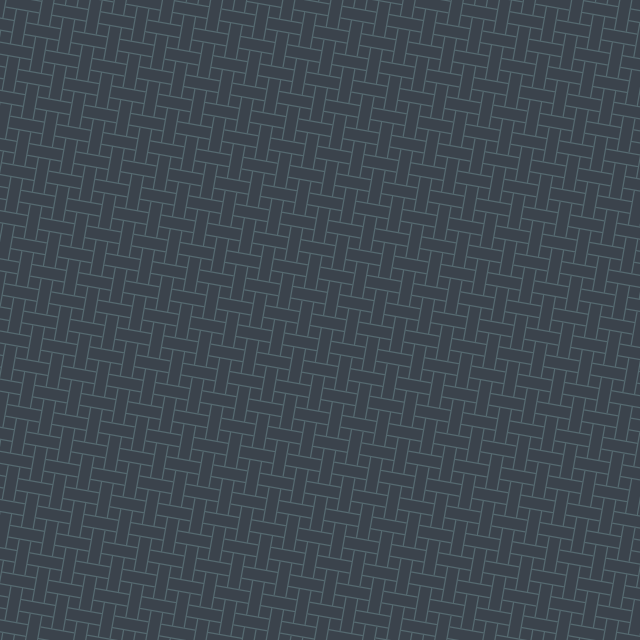
Write a three.js fragment shader that draws this pattern.

```glsl
varying vec2 vUv;

const float CELLS_ACROSS = 27.0;
const float TILT = radians(10.0);
const float JOINT_WIDTH = 0.052; // in cells
const vec3 BRICK_COLOR = vec3(0.231, 0.263, 0.300);
const vec3 JOINT_COLOR = vec3(0.335, 0.415, 0.440);

vec2 rotate(vec2 p, float angle) {
  float c = cos(angle);
  float s = sin(angle);
  return vec2(c * p.x + s * p.y, c * p.y - s * p.x);
}

// Distance to the nearest joint of a weave of 1.5 x 0.5 bricks and small squares
float weaveJointDistance(vec2 p) {
  vec2 cell = floor(p + 0.5);
  vec2 local = abs(p - cell);

  // Bricks alternate between lying and standing, like a checkerboard
  bool lying = mod(cell.x + cell.y, 2.0) > 0.5;
  vec2 q = lying ? local : local.yx;

  float longSide = abs(q.y - 0.25);
  float crossingSide = length(vec2(q.x - 0.25, max(0.25 - q.y, 0.0)));
  return min(longSide, crossingSide);
}

float lineCoverage(float dist, float width, float pixel) {
  return clamp((0.5 * width - dist) / pixel + 0.5, 0.0, 1.0);
}

void main() {
  // The weave is anchored at the upper left corner
  vec2 p = rotate(vec2(vUv.x, 1.0 - vUv.y), TILT) * CELLS_ACROSS;
  float pixel = length(vec2(dFdx(p.x), dFdy(p.x)));

  float joint = lineCoverage(weaveJointDistance(p), JOINT_WIDTH, pixel);
  gl_FragColor = vec4(mix(BRICK_COLOR, JOINT_COLOR, joint), 1.0);
}
```
